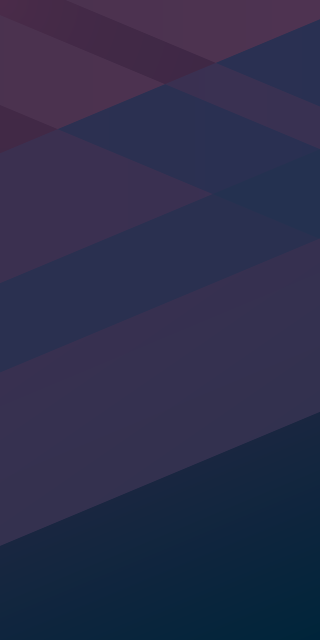
A Shadertoy shader for this background:

```glsl
#define SLOPE 0.419
#define RISE_TOP 1.521
#define RISE_UPPER 1.115
#define RISE_LOWER 0.836
#define RISE_BASE 0.294
#define FALL_TOP 2.086
#define FALL_MIDDLE 1.953
#define FALL_LOW 1.672

// Smooth step across a slanted edge, about one pixel wide
float above(float height, float edge) {
    float blur = 1.2 / iResolution.y;
    return smoothstep(-blur, blur, height - edge);
}

void mainImage(out vec4 fragColor, in vec2 fragCoord) {
    // Canvas is one unit wide and two units high
    vec2 p = fragCoord / iResolution.xy * vec2(1.0, 2.0);
    float rise = p.y - SLOPE * p.x;
    float fall = p.y + SLOPE * p.x;

    // Falling ribbons: 1 inside the two tinted strips
    float belowLow = 1.0 - above(fall, FALL_LOW);
    float ribbon = belowLow + above(fall, FALL_MIDDLE) - above(fall, FALL_TOP);

    // Navy base, deepening towards the lower right corner
    float depth = clamp(rise / RISE_BASE * 0.42 + 0.58, 0.0, 1.0);
    vec3 navy = mix(vec3(0.0, 0.143, 0.228), vec3(0.098, 0.149, 0.251), depth);

    // Wide violet band
    float bandHeight = (rise - RISE_BASE) / (RISE_LOWER - RISE_BASE);
    vec3 violet = mix(vec3(0.204, 0.191, 0.311), vec3(0.220, 0.190, 0.313), bandHeight);
    violet.r -= 0.008 * p.x;

    // Blue band with a cooler wedge at the right
    vec3 blue = mix(vec3(0.143, 0.191, 0.313), vec3(0.163, 0.190, 0.314), belowLow);

    // Blue and violet strips crossing each other
    vec3 indigo = mix(vec3(0.175, 0.188, 0.319), vec3(0.162, 0.190, 0.320), p.x);
    vec3 mauve = mix(vec3(0.233, 0.187, 0.314), vec3(0.224, 0.192, 0.323), p.x);
    vec3 crossing = mix(indigo, mauve, ribbon);

    // Plum top, its dark strips redder near the left
    vec3 plum = mix(vec3(0.292, 0.196, 0.308), vec3(0.306, 0.200, 0.318), p.x);
    float corner = exp(-3.0 * length(p - vec2(0.0, 2.0)));
    vec3 wine = mix(vec3(0.240, 0.156, 0.270), vec3(0.292, 0.170, 0.287), corner);
    vec3 top = mix(plum, wine, ribbon);

    // Stack the rising bands from the bottom up
    vec3 color = mix(navy, violet, above(rise, RISE_BASE));
    color = mix(color, blue, above(rise, RISE_LOWER));
    color = mix(color, crossing, above(rise, RISE_UPPER));
    color = mix(color, top, above(rise, RISE_TOP));
    fragColor = vec4(color, 1.0);
}
```
